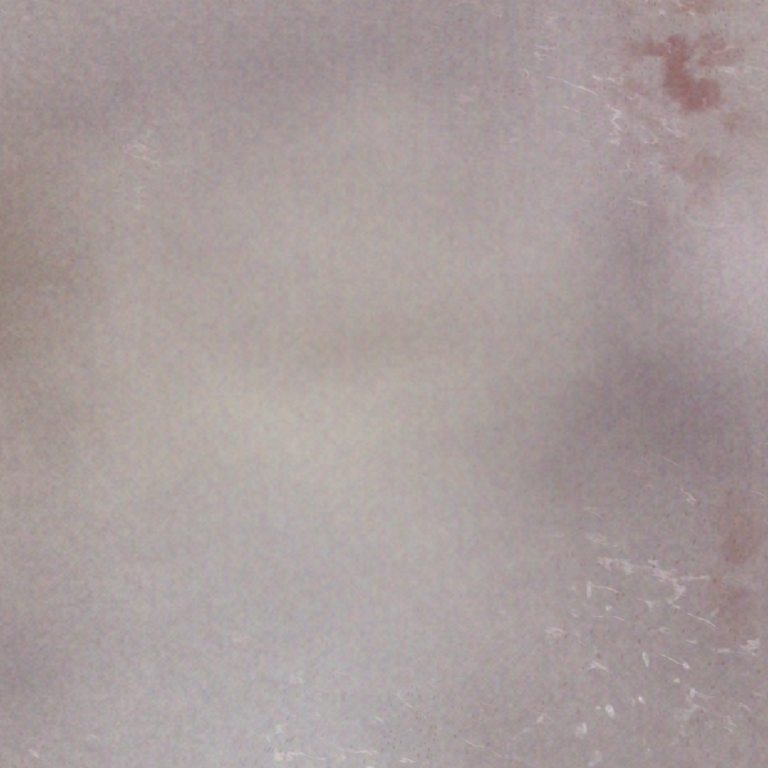
Give the GLSL for this texture, as a WebGL 1 fragment shader.

```glsl
precision highp float;
// Weathered, softly blotched mauve-grey plaster with pale scuffs and rusty stains.

uniform vec2 u_resolution;

#define WARP 0.14
#define MOTTLE 0.09
#define GRAIN 0.055
#define TINT 0.034
#define SCUFF 0.11
#define STAIN 0.75
#define PITS 0.07
#define FLECKS 0.22

const vec3 MAUVE = vec3(0.65, 0.60, 0.60);
const vec3 BEIGE = vec3(0.725, 0.695, 0.665);
const vec3 SILVER = vec3(0.705, 0.685, 0.695);
const vec3 LILAC = vec3(0.685, 0.635, 0.655);
const vec3 SHADOW = vec3(0.545, 0.485, 0.51);
const vec3 UMBER = vec3(0.565, 0.495, 0.465);
const vec3 RUST = vec3(0.54, 0.36, 0.36);

float hash(vec2 p) {
  return fract(sin(dot(p, vec2(127.1, 311.7))) * 43758.5453);
}

float noise(vec2 p) {
  vec2 i = floor(p), f = fract(p);
  f = f * f * (3.0 - 2.0 * f);
  return mix(mix(hash(i), hash(i + vec2(1.0, 0.0)), f.x),
             mix(hash(i + vec2(0.0, 1.0)), hash(i + 1.0), f.x), f.y);
}

float fbm(vec2 p) {
  float sum = 0.0, amp = 0.5;
  for (int i = 0; i < 5; i++) {
    sum += amp * noise(p);
    p = mat2(1.6, 1.2, -1.2, 1.6) * p + 7.3;
    amp *= 0.5;
  }
  return sum / 0.97;
}

// Soft elliptical patch, 1 at its centre.
float patchAt(vec2 p, vec2 centre, vec2 radius) {
  vec2 d = (p - centre) / radius;
  return exp(-dot(d, d));
}

// Small irregular dots, one candidate per cell, kept with the given chance.
float dots(vec2 p, float chance, float size) {
  vec2 cell = floor(p);
  vec2 centre = 0.3 + 0.4 * vec2(hash(cell + 3.1), hash(cell + 8.7));
  float d = length((fract(p) - centre) * vec2(1.0, 0.75));
  return step(1.0 - chance, hash(cell + 15.4)) * (1.0 - smoothstep(size * 0.3, size, d));
}

void main() {
  vec2 uv = gl_FragCoord.xy / u_resolution;
  vec2 drift = vec2(fbm(uv * 3.0 + 2.0), fbm(uv * 3.0 + 31.0)) - 0.5;
  vec2 p = uv + WARP * 2.0 * drift;

  // Broad, blurred colour fields.
  vec3 col = MAUVE;
  col = mix(col, LILAC, 0.8 * patchAt(p, vec2(0.70, 0.88), vec2(0.20, 0.22)));
  col = mix(col, BEIGE, 0.90 * patchAt(p, vec2(0.40, 0.42), vec2(0.38, 0.24)));
  col = mix(col, BEIGE, 0.35 * patchAt(p, vec2(0.46, 0.75), vec2(0.25, 0.18)));
  col = mix(col, SILVER, 0.9 * patchAt(p, vec2(0.38, 0.06), vec2(0.36, 0.26)));
  col = mix(col, SHADOW, 0.80 * patchAt(p, vec2(0.82, 0.45), vec2(0.18, 0.18)));
  col = mix(col, SHADOW, 0.45 * patchAt(p, vec2(0.77, 0.73), vec2(0.09, 0.10)));
  col = mix(col, SHADOW, 0.45 * patchAt(p, vec2(0.36, 0.98), vec2(0.30, 0.11)));
  col = mix(col, SHADOW, 0.45 * patchAt(p, vec2(0.10, 0.87), vec2(0.12, 0.07)));
  col = mix(col, SHADOW, 0.30 * patchAt(p, vec2(0.90, 0.16), vec2(0.18, 0.14)));
  col = mix(col, SHADOW, 0.35 * patchAt(p, vec2(0.04, 0.13), vec2(0.10, 0.09)));
  col = mix(col, UMBER, 0.75 * patchAt(p, vec2(0.01, 0.63), vec2(0.15, 0.19)));
  col = mix(col, UMBER, 0.25 * patchAt(p, vec2(0.45, 0.62), vec2(0.14, 0.06)));
  col = mix(col, LILAC + 0.03, 0.85 * patchAt(p, vec2(0.95, 0.66), vec2(0.11, 0.12)));
  col += MOTTLE * (fbm(uv * 5.0 + 50.0) - 0.5) * vec3(0.9, 1.0, 1.0);

  // Surface detail gathers near the sides and leaves the middle smooth.
  float edge = smoothstep(0.22, 0.50, length((uv - vec2(0.47, 0.53)) * vec2(1.0, 0.9)));
  float rough = edge * smoothstep(0.42, 0.68, fbm(uv * 5.0 + 12.0));

  // Rusty stains broken up by fine noise.
  float stain = patchAt(uv + 0.08 * drift, vec2(0.89, 0.92), vec2(0.08, 0.13))
              + 0.5 * patchAt(uv, vec2(0.96, 0.27), vec2(0.04, 0.09));
  float flaking = smoothstep(0.36, 0.64, fbm(uv * vec2(26.0, 32.0) + 4.0));
  col = mix(col, RUST, STAIN * stain * (0.2 + 0.8 * flaking));

  // Thin, slightly slanted pale scuffs along noise ridges.
  vec2 q = mat2(0.95, 0.30, -0.30, 0.95) * uv + 0.05 * drift;
  float ridge = 1.0 - abs(2.0 * fbm(q * vec2(14.0, 34.0)) - 1.0);
  float worn = smoothstep(0.45, 0.72, fbm(uv * 60.0 + 20.0));
  col += SCUFF * rough * worn * smoothstep(0.88, 1.0, ridge);

  // Dark pits and bright chips.
  float pits = dots(uv * 120.0 + 16.0 * drift, 0.12, 0.34);
  col -= PITS * pits * (0.2 + 0.6 * rough) * vec3(0.6, 1.0, 1.0);
  float chipZone = patchAt(uv, vec2(0.80, 0.13), vec2(0.14, 0.13));
  float chips = dots(uv * 55.0 + 14.0 * drift, 0.14, 0.36) * worn;
  col += FLECKS * chips * chipZone * vec3(0.85, 1.0, 1.05);

  // Fine grain with a faint colour shift.
  float grain = 0.5 * noise(uv * 170.0) + 0.5 * noise(uv * 310.0 + 9.0) - 0.5;
  vec2 t = uv * vec2(150.0, 120.0);
  vec3 hueShift = vec3(noise(t + 5.0), noise(t + 45.0), noise(t + 85.0)) - 0.5;
  col += GRAIN * grain * (0.75 + 0.5 * edge) + TINT * hueShift;

  gl_FragColor = vec4(clamp(col, 0.0, 1.0), 1.0);
}
```
